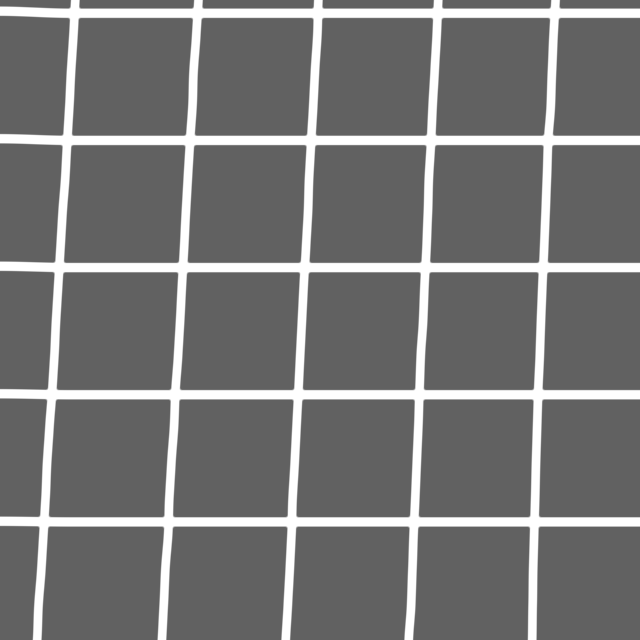
A WebGL 2 fragment shader for this pattern:

```glsl
#version 300 es
precision highp float;
// Dark grey tiles parted by five level and five leaning white joints, slightly warped.
uniform vec2 u_resolution;
out vec4 fragColor;

const vec3 TILE_GREY = vec3(0.38);
const vec3 JOINT_WHITE = vec3(1.0);
const int JOINTS = 5;
const float ROW_HALF_WIDTH = 0.0073;
const float COLUMN_HALF_WIDTH = 0.0068;
const float CORNER_BLEND = 0.004;

float hash(float n) {
    return fract(sin(n * 12.9898) * 43758.5453);
}

float noise(float x) {
    float cell = floor(x);
    float f = x - cell;
    return mix(hash(cell), hash(cell + 1.0), f * f * (3.0 - 2.0 * f));
}

// Smooth union, which rounds the tile corners
float smoothMin(float a, float b, float k) {
    float h = max(k - abs(a - b), 0.0) / k;
    return min(a, b) - 0.25 * h * h * k;
}

// Column position at depth t below the top edge
float columnCenter(float k, float t) {
    float top = 0.1185 + k * (0.1921 - 0.00117 * k);
    float bottom = 0.0573 + k * (0.1960 - 0.00065 * k);
    float bow = 0.016 * t * (1.0 - t) * pow(k / 4.0, 4.0);
    float wobble = 0.0016 * (noise(t * 18.0 + k * 37.0) - 0.5);
    return mix(top, bottom, t) - bow + wobble;
}

// Row depth, lifting a little near the left edge
float rowCenter(float k, float x) {
    float lift = mix(0.0032, 0.001, k / 4.0);
    return 0.0207 + 0.1987 * k - lift * (1.0 - smoothstep(0.0, 0.11, x));
}

float jointDistance(vec2 p) {
    float column = 1.0;
    float row = 1.0;
    for (int i = 0; i < JOINTS; i++) {
        float k = float(i);
        column = min(column, abs(p.x - columnCenter(k, p.y)) - COLUMN_HALF_WIDTH);
        row = min(row, abs(p.y - rowCenter(k, p.x)) - ROW_HALF_WIDTH);
    }
    return smoothMin(column, row, CORNER_BLEND);
}

void main() {
    vec2 p = gl_FragCoord.xy / u_resolution;
    p.y = 1.0 - p.y; // depth from the top
    float softness = max(0.0014, 0.7 / min(u_resolution.x, u_resolution.y));
    float joint = 1.0 - smoothstep(-softness, softness, jointDistance(p));
    fragColor = vec4(mix(TILE_GREY, JOINT_WHITE, joint), 1.0);
}
```
